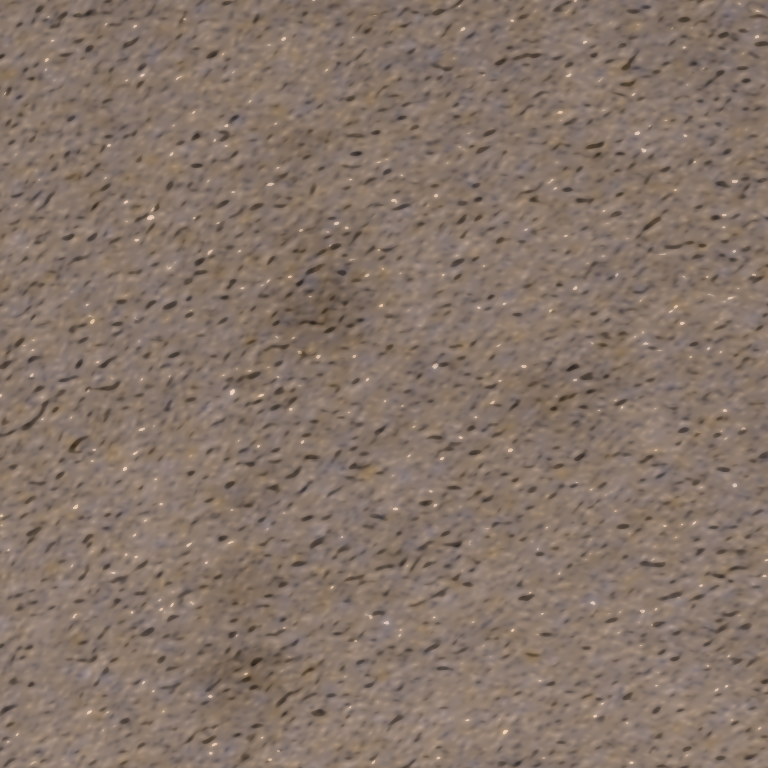
Reproduce this texture procedurally as a three.js fragment shader.

```glsl
// Dry, gritty ground: slanted grains with small shadows, soft brown stains
// and a few pale glints. All noise is cellular: each cell scatters tilted
// soft grains of random sign, summed at several sizes.

#define GROUND vec3(0.532, 0.464, 0.419)
#define TONE_TINT vec3(1.0, 0.91, 0.86)
#define WARM_TINT vec3(0.35, 0.0, -0.8)
#define STAIN_TINT vec3(0.085, 0.085, 0.095)
#define FINE_SCALE 92.0
#define RELIEF_SCALE 54.0
#define FINE_CONTRAST 0.075
#define RELIEF_CONTRAST 0.055
#define SHADOW_DEPTH 0.15
#define LIGHT_STEP vec2(-0.003, 0.006)
#define ANGLE_SPREAD 1.1

varying vec2 vUv;

vec4 hash4(vec2 p) {
  vec4 q = fract(p.xyxy * vec4(0.1031, 0.1030, 0.0973, 0.1099));
  q += dot(q, q.wzxy + 33.33);
  return fract((q.xxyz + q.yzzw) * q.zywx);
}

// Signed sum of tilted soft grains, two per cell.
float grainNoise(vec2 p, float scale, float stretch, float seed) {
  vec2 g = p * scale;
  vec2 cell = floor(g);
  float slope = mix(0.6, 0.2, p.x);
  float sum = 0.0;
  for (int y = -1; y <= 1; y++) {
    for (int x = -1; x <= 1; x++) {
      vec2 id = cell + vec2(float(x), float(y));
      for (int k = 0; k < 2; k++) {
        vec4 h = hash4(id + seed + 57.0 * float(k));
        vec2 d = g - id - h.xy;
        float angle = slope + (h.z - 0.5) * ANGLE_SPREAD;
        vec2 axis = vec2(cos(angle), sin(angle));
        float along = dot(d, axis);
        float across = dot(d, vec2(-axis.y, axis.x)) * stretch;
        sum += (2.0 * h.w - 1.0) * exp(-5.0 * (along * along + across * across));
      }
    }
  }
  return sum;
}

float stain(vec2 p, vec2 center, float radius) {
  vec2 d = (p - center) / vec2(1.25 * radius, radius);
  return exp(-dot(d, d));
}

// Two drifting columns of stains, plus a lone one to the right.
float stains(vec2 p) {
  float sum = 0.6 * stain(p, vec2(0.72, 0.49), 0.055);
  for (int i = 0; i < 2; i++) {
    for (int j = 0; j < 3; j++) {
      float column = float(i);
      float row = float(j);
      vec2 center = vec2(0.405 - 0.09 * column, 0.81 - 0.465 * column - 0.115 * row);
      sum += (0.4 + 0.25 * row) * stain(p, center, 0.035 + 0.007 * row);
    }
  }
  return sum;
}

void main() {
  vec2 p = vUv;

  // Broad tone and hue drift
  float patches = grainNoise(p, 8.0, 1.5, 11.0);
  float clumps = grainNoise(p, 24.0, 1.5, 23.0);
  float warmth = grainNoise(p, 42.0, 1.3, 37.0);

  // Grains and their relief under a slanted light
  float fine = grainNoise(p, FINE_SCALE, 1.7, 5.0);
  float relief = grainNoise(p, RELIEF_SCALE, 2.1, 71.0)
               - grainNoise(p + LIGHT_STEP, RELIEF_SCALE, 2.1, 71.0);
  float shadow = smoothstep(0.35, 1.1, -relief - 0.25 * clumps - 0.15 * patches);
  float glint = smoothstep(0.98, 1.3, fine + 0.15 * relief);

  float tone = FINE_CONTRAST * fine + RELIEF_CONTRAST * relief
             + 0.022 * patches + 0.025 * clumps
             + 0.03 * (0.5 - p.y) - SHADOW_DEPTH * shadow + 0.2 * glint;

  // Stains with ragged edges
  vec2 ragged = p + 0.015 * vec2(clumps, patches);
  float stained = stains(ragged) * (1.0 + 0.4 * clumps);

  vec3 color = GROUND + TONE_TINT * tone;
  color += WARM_TINT * (0.035 * warmth + 0.015 * fine);
  color -= STAIN_TINT * stained;
  gl_FragColor = vec4(clamp(color, 0.0, 1.0), 1.0);
}
```
